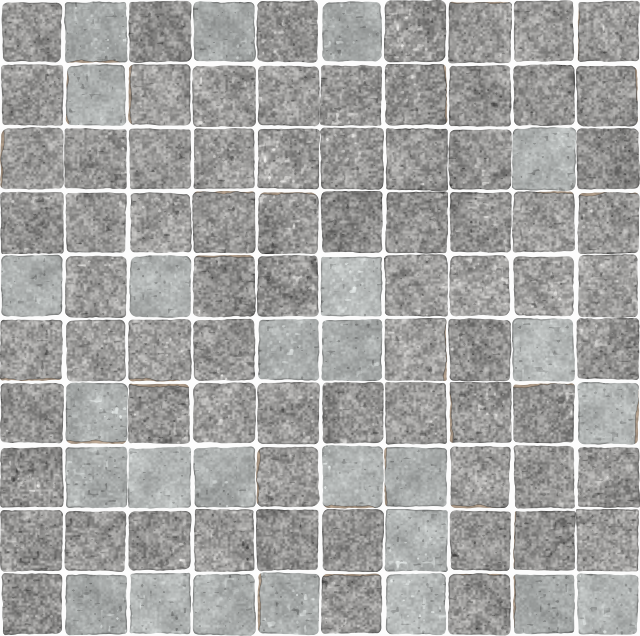
Reproduce this texture procedurally as a Shadertoy shader.

```glsl
// Ten by ten mosaic of worn grey stone tiles with uneven white joints.
#define TILES 10.0
#define GAP_MIN 0.005
#define GAP_VARY 0.036
#define TILT 0.022
#define WOBBLE 0.020
#define CORNER 0.075
#define GRAIN 0.24
#define LIGHT_SHARE 0.20
#define CHIP_SHARE 0.30
#define JOINT_COLOR vec3(0.99)
#define CHIP_COLOR vec3(0.66, 0.58, 0.50)

float hash(vec2 p) {
    return fract(sin(dot(p, vec2(12.9898, 78.233))) * 43758.5453);
}

float noise(vec2 p) {
    vec2 i = floor(p), f = fract(p);
    f = f * f * (3.0 - 2.0 * f);
    return mix(mix(hash(i), hash(i + vec2(1, 0)), f.x),
               mix(hash(i + vec2(0, 1)), hash(i + vec2(1, 1)), f.x), f.y);
}

float fbm(vec2 p) {
    float sum = 0.0, amp = 0.5;
    for (int i = 0; i < 4; i++) {
        sum += amp * noise(p);
        p = p * 2.03 + 7.1;
        amp *= 0.5;
    }
    return sum / 0.9375;
}

// Distance inward from one side: 0 left, 1 right, 2 bottom, 3 top.
float sideInset(vec2 p, vec2 id, float side) {
    vec2 seed = id + side * 17.3;
    float across = side < 2.0 ? p.x : p.y;
    float along = side < 2.0 ? p.y : p.x;
    across *= mod(side, 2.0) < 0.5 ? 1.0 : -1.0;
    float gap = GAP_MIN + GAP_VARY * hash(seed + 3.7);
    float tilt = TILT * (hash(seed + 8.1) - 0.5) * 2.0;
    float rough = noise(vec2(along * 6.0 + 20.0, hash(seed) * 50.0)) - 0.5
                + 0.5 * (noise(vec2(along * 19.0 + 40.0, hash(seed) * 70.0)) - 0.5);
    return across + 0.5 - gap - tilt * along - WOBBLE * rough;
}

// Stone face: tone per tile, cloudy mottling, fine grain, flecks and pits.
vec3 stone(vec2 p, vec2 id) {
    vec2 q = p + 0.5 + id + 3.0 * hash(id + 5.5);
    float light = step(1.0 - LIGHT_SHARE, hash(id + 1.3));
    float tone = 0.55 + 0.075 * hash(id + 9.2) + 0.10 * light;
    float grain = (noise(q * 27.0) - 0.5) + 0.6 * (noise(q * 14.0 + 31.0) - 0.5);
    tone += GRAIN * mix(1.0, 0.45, light) * grain;
    tone += 0.20 * (fbm(q * 3.0) - 0.5);
    float patches = smoothstep(0.5, 0.75, fbm(q * 2.2 + 60.0));
    tone += 0.12 * smoothstep(0.72, 0.92, noise(q * 16.0 + 11.0)) * (0.4 + patches);
    tone -= 0.14 * smoothstep(0.82, 0.95, noise(q * vec2(15.0, 19.0) + 90.0));
    vec3 tint = mix(vec3(1.005, 1.0, 0.99), vec3(0.98, 1.0, 0.995), light);
    return tone * tint;
}

void mainImage(out vec4 fragColor, in vec2 fragCoord) {
    vec2 grid = fragCoord / iResolution.xy * TILES;
    vec2 id = floor(grid);
    vec2 p = fract(grid) - 0.5;
    float aa = TILES / iResolution.y;

    // Irregular outline with rounded corners
    vec4 inset;
    for (int i = 0; i < 4; i++) inset[i] = sideInset(p, id, float(i));
    float radius = CORNER * (0.5 + hash(id + 6.4));
    vec2 nearest = min(inset.xz, inset.yw);
    vec2 corner = max(radius - nearest, 0.0);
    float inside = radius - length(corner);

    vec3 color = stone(p, id);

    // Broken dark arris along the rim
    float rim = 1.0 - smoothstep(0.0, 0.035, inside);
    float broken = smoothstep(0.35, 0.65, noise(grid * 5.0 + 13.0));
    color *= 1.0 - 0.28 * rim * broken;

    // Chipped side showing the brown clay body
    int side = int(4.0 * hash(id + 2.9));
    float along = side < 2 ? p.y : p.x;
    float chipped = step(1.0 - CHIP_SHARE, hash(id + 4.6));
    float width = 0.075 * (noise(vec2(along * 4.5 + 9.0, hash(id) * 60.0)) - 0.28)
                + 0.012 * (noise(grid * 18.0) - 0.5);
    float depth = width - inset[side];
    float chip = chipped * smoothstep(-0.5 * aa, 0.5 * aa, depth);
    float outline = chipped * (1.0 - smoothstep(0.0, aa, abs(depth))) * step(0.0, width);
    vec3 clay = CHIP_COLOR * (0.85 + 0.3 * noise(grid * 22.0));
    color = mix(color, clay, 0.85 * chip);
    color *= 1.0 - 0.25 * outline;

    // Joint
    float cover = smoothstep(-0.6 * aa, 0.6 * aa, inside);
    fragColor = vec4(mix(JOINT_COLOR, color, cover), 1.0);
}
```
